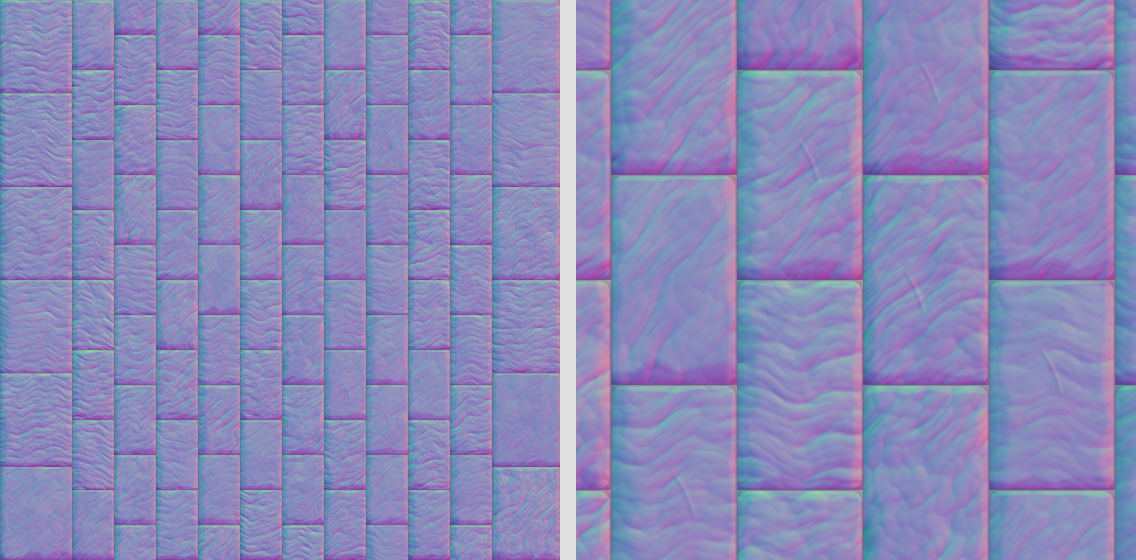
Left: the whole. Right: its middle third, enlarged.
Reproduce this texture map procedurally as a WebGL 2 fragment shader.

```glsl
#version 300 es
precision highp float;

#define SIDE_LEFT 0.129
#define SIDE_RIGHT 0.879
#define COLUMNS 10.0
#define ROWS 8.0
#define SIDE_ROWS 6.0
#define JOINT 0.0008
#define CORNER 0.006
#define RIPPLE 0.085
#define FACET 0.045
#define DOME 0.022
#define FLAT_COLOR vec3(0.548, 0.545, 0.742)
#define JOINT_COLOR vec3(0.48, 0.40, 0.58)

uniform vec2 u_resolution;
out vec4 fragColor;

struct Block { vec2 local; vec2 size; vec2 id; };

float hash(vec2 p) {
  vec3 q = fract(p.xyx * vec3(0.1031, 0.1030, 0.0973));
  q += dot(q, q.yzx + 33.33);
  return fract((q.x + q.y) * q.z);
}

vec2 hash2(vec2 p) {
  return vec2(hash(p), hash(p + vec2(37.2, 91.7)));
}

// Wide blocks at both sides, staggered narrow columns between them
Block findBlock(vec2 uv) {
  float pitch = (SIDE_RIGHT - SIDE_LEFT) / COLUMNS;
  float column = floor((uv.x - SIDE_LEFT) / pitch);
  float left = SIDE_LEFT + column * pitch;
  float width = pitch, rows = ROWS;
  float shift = 0.5 * mod(column, 2.0);
  if (uv.x < SIDE_LEFT || uv.x >= SIDE_RIGHT) {
    bool first = uv.x < SIDE_LEFT;
    left = first ? 0.0 : SIDE_RIGHT;
    width = first ? SIDE_LEFT : 1.0 - SIDE_RIGHT;
    column = first ? 20.0 : 21.0;
    rows = SIDE_ROWS;
    shift = 0.0;
  }
  float y = uv.y * rows + shift;
  vec2 local = vec2(uv.x - left, fract(y) / rows);
  return Block(local, vec2(width, 1.0 / rows), vec2(column + 3.0, mod(floor(y), rows) + 5.0));
}

// Soft cellular noise: xy = blended random tilt, z = height
vec3 cells(vec2 p, float sharpness) {
  vec2 base = floor(p), tilt = vec2(0.0);
  float total = 0.0;
  for (int y = -1; y <= 1; y++)
    for (int x = -1; x <= 1; x++) {
      vec2 cell = base + vec2(x, y);
      vec2 rnd = hash2(cell);
      vec2 d = cell + rnd - p;
      float weight = exp(-sharpness * dot(d, d));
      tilt += weight * (rnd.yx - 0.5);
      total += weight;
    }
  total = max(total, 1e-9);
  return vec3(tilt / total, -log(total) / sharpness);
}

// Stretched, bent ripples of hewn stone
float relief(vec2 p, float angle) {
  p += 0.005 * sin(p.yx * vec2(47.0, 61.0)) + 0.002 * sin(p.yx * 151.0 + 1.3);
  float c = cos(angle), s = sin(angle);
  vec2 q = mat2(c, -s, s, c) * p;
  return cells(q * vec2(38.0, 105.0), 7.0).z + 0.35 * cells(q * vec2(110.0, 190.0) + 7.0, 7.0).z;
}

// Chipped edge: a broad facet with a steeper lip
float bevel(float dist, float width, float along, float seed) {
  float x = along * 75.0, i = floor(x);
  float chip = mix(hash(vec2(i, seed)), hash(vec2(i + 1.0, seed)), x - i);
  float t = dist / (width * (0.55 + 0.9 * chip));
  return 0.6 * (1.0 - smoothstep(0.6, 1.15, t)) + 0.4 * (1.0 - smoothstep(0.1, 0.5, t));
}

void main() {
  vec2 uv = gl_FragCoord.xy / u_resolution;
  float pixel = 1.0 / min(u_resolution.x, u_resolution.y);
  Block b = findBlock(uv);
  vec2 far = b.size - b.local;
  vec2 centered = b.local - 0.5 * b.size;
  float seed = 100.0 * hash(b.id);
  vec2 rnd = hash2(b.id + 11.0), rnd2 = hash2(b.id + 53.0);

  // Face: gentle dome, random lean, facets and ripples
  vec2 slope = DOME * 2.0 * centered / b.size + 0.016 * (rnd - 0.5);
  vec2 p = uv + hash2(b.id) * 9.0;
  slope += FACET * cells(p * 38.0, 22.0).xy;
  float angle = mix(-0.25, 1.0, rnd2.x), e = 0.0012;
  float h = relief(p, angle);
  vec2 grad = vec2(relief(p + vec2(e, 0.0), angle), relief(p + vec2(0.0, e), angle)) - h;
  slope += RIPPLE * mix(0.55, 1.25, rnd2.y) * grad / (e * 105.0);

  // Short curved scratch on some faces
  vec2 k = centered - 0.018 * (rnd - 0.5);
  float across = (k.x + 0.45 * k.y + 9.0 * k.y * k.y) / 0.0016;
  float scratch = across * exp(-across * across) * (1.0 - smoothstep(0.007, 0.017, abs(k.y)));
  slope += step(0.5, hash(b.id + 29.0)) * scratch * vec2(0.16, 0.07);

  // Four worn edges: left, right, bottom, top
  slope.x -= 0.21 * bevel(b.local.x, mix(0.007, 0.015, rnd.x), b.local.y, seed);
  slope.x += 0.22 * bevel(far.x, mix(0.004, 0.007, rnd.y), b.local.y, seed + 3.0);
  slope.y -= 0.21 * bevel(b.local.y, mix(0.006, 0.013, rnd2.x), b.local.x, seed + 7.0);
  slope.y += 0.20 * bevel(far.y, mix(0.003, 0.006, rnd2.y), b.local.x, seed + 13.0);

  // Slope to colour, then the joint around the rounded outline
  vec3 color = FLAT_COLOR + vec3(slope, -1.2 * dot(slope, slope));
  vec2 corner = abs(centered) - 0.5 * b.size + JOINT + CORNER;
  float outline = length(max(corner, 0.0)) + min(max(corner.x, corner.y), 0.0) - CORNER;
  float joint = smoothstep(-pixel, pixel, outline);
  color = mix(color, JOINT_COLOR + vec3(0.5 * slope, 0.0), 0.75 * joint);
  fragColor = vec4(clamp(color, 0.0, 1.0), 1.0);
}
```
